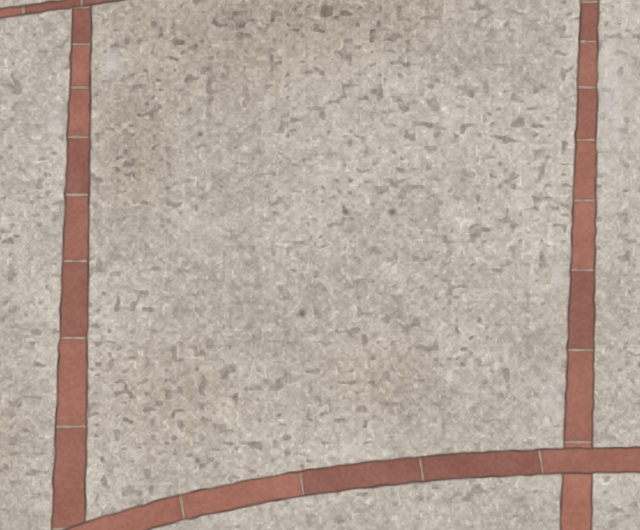
This texture is drawn by a Shadertoy shader. Its source:

```glsl
float hash(vec2 p) {
    return fract(sin(dot(p, vec2(127.1, 311.7))) * 43758.5453);
}

float noise(vec2 p) {
    vec2 i = floor(p), f = fract(p);
    f = f * f * (3.0 - 2.0 * f);
    return mix(mix(hash(i), hash(i + vec2(1, 0)), f.x),
               mix(hash(i + vec2(0, 1)), hash(i + vec2(1, 1)), f.x), f.y);
}

float fbm(vec2 p) {
    float sum = 0.0, gain = 0.5;
    for (int i = 0; i < 4; i++) {
        sum += gain * noise(p);
        p = mat2(1.6, 1.2, -1.2, 1.6) * p + 7.3;
        gain *= 0.5;
    }
    return sum / 0.9375;
}

// Soft elliptical patch: centre in xy, radii in zw
float patchMask(vec2 p, vec4 e) {
    vec2 d = (p - e.xy) / e.zw;
    return exp(-dot(d, d));
}

vec3 concrete(vec2 p) {
    const vec4 pale[8] = vec4[8](
        vec4(0.212, 0.878, 0.014, 0.018), vec4(0.097, 0.766, 0.016, 0.03),
        vec4(1.157, 0.80, 0.022, 0.13), vec4(1.052, 0.48, 0.013, 0.03),
        vec4(1.036, 0.26, 0.015, 0.05), vec4(0.81, 0.185, 0.035, 0.03),
        vec4(0.47, 0.30, 0.03, 0.025), vec4(0.40, 0.58, 0.10, 0.03));
    const vec4 grime[6] = vec4[6](
        vec4(0.40, 0.95, 0.22, 0.12), vec4(0.68, 0.99, 0.15, 0.08),
        vec4(0.25, 0.72, 0.07, 0.13), vec4(0.0, 0.17, 0.06, 0.10),
        vec4(0.72, 0.29, 0.12, 0.08), vec4(0.33, 0.25, 0.16, 0.12));
    const vec3 pits[4] = vec3[4](vec3(0.378, 0.747, 0.005), vec3(0.653, 0.60, 0.006),
                                 vec3(0.57, 0.408, 0.007), vec3(0.74, 0.60, 0.007));
    float blotch = fbm(p * 9.0);
    float dirt = 0.0, dust = 0.0, pit = 0.0;
    for (int i = 0; i < 6; i++) dirt += patchMask(p, grime[i]) * (i < 3 ? 1.0 : 0.5);
    for (int i = 0; i < 8; i++) dust += patchMask(p, pale[i]) * (i < 5 ? 1.0 : 0.4);
    for (int i = 0; i < 4; i++) pit += patchMask(p, vec4(pits[i].xy, pits[i].zz));

    vec3 col = vec3(0.742, 0.705, 0.660) + 0.12 * (blotch - 0.5);
    col -= vec3(0.065, 0.069, 0.074) * dirt * (0.5 + blotch);

    // Grain, then dark and light aggregate flecks
    vec2 warped = p + 0.008 * vec2(noise(p * 60.0), noise(p * 60.0 + 31.0));
    col += 0.10 * (noise(warped * 120.0) - 0.5) + 0.08 * (noise(p * 230.0) - 0.5);
    float density = smoothstep(0.25, 0.75, blotch + 0.0 - 0.15 * dust + 0.12 * dirt);
    float fleck = smoothstep(0.62, 0.92, noise(warped * vec2(75, 95) + 11.0));
    float chip = smoothstep(0.72, 0.95, noise(warped * vec2(140, 110) + 47.0));
    col -= vec3(0.15, 0.15, 0.14) * fleck * (0.35 + 0.65 * density);
    col += 0.07 * chip;

    col = mix(col, vec3(0.81, 0.79, 0.775), 0.7 * min(dust, 1.0) * smoothstep(0.1, 0.65, fbm(p * 35.0)));
    return mix(col, vec3(0.40, 0.36, 0.34), 0.75 * pit);
}

// across: distance from the centre line; along: brick count; span: brick length
vec3 layBricks(vec3 ground, vec2 p, float across, float halfWidth, float along, float span, float seed) {
    float soft = max(0.0016, 0.8 / iResolution.y);
    float edge = abs(across) - halfWidth + 0.003 * (noise(p * 55.0 + seed) - 0.5);
    float joint = abs(fract(along + 0.5) - 0.5) * span + 0.002 * (noise(p * 70.0) - 0.5);
    float tint = hash(vec2(floor(along), seed));

    vec3 brick = mix(vec3(0.555, 0.375, 0.335), vec3(0.665, 0.455, 0.39), tint);
    brick += 0.07 * (fbm(p * 22.0 + seed) - 0.5) + 0.04 * (noise(p * 170.0) - 0.5);
    brick = mix(brick, vec3(0.46, 0.34, 0.31), 0.5 * exp(-joint / 0.004));
    vec3 mortar = vec3(0.63, 0.56, 0.50) + 0.12 * (noise(p * 130.0) - 0.5);
    brick = mix(mortar, brick, smoothstep(0.0022 - soft, 0.0022 + soft, joint));

    // Pale dust beside the strip and a dark groove along its rim
    ground += 0.035 * exp(-max(edge, 0.0) / 0.03) * noise(p * 25.0);
    vec3 col = mix(brick, ground, smoothstep(-soft, soft, edge));
    float groove = exp(-pow(edge / 0.0026, 2.0)) * (0.45 + 0.5 * noise(p * 40.0 + seed));
    return mix(col, vec3(0.36, 0.29, 0.265), groove);
}

void mainImage(out vec4 fragColor, in vec2 fragCoord) {
    vec2 p = fragCoord / iResolution.xy * vec2(1.2075, 1.0);
    vec3 col = concrete(p);

    // Upright strips, whose bricks lengthen toward the viewer
    float depth = 1.0 + 2.2 * (0.987 - p.y);
    col = layBricks(col, p, p.x - 0.129 - 0.0265 * p.y, 0.0315 - 0.0142 * p.y,
                    log(depth) / 0.1441, 0.0655 * depth, 3.0);
    depth = 1.0 + 1.738 * (0.9216 - p.y);
    col = layBricks(col, p, p.x - 1.0866 - 0.026 * p.y, 0.029 - 0.0128 * p.y,
                    log(depth) / 0.1398, 0.0804 * depth, 8.0);

    // Curved strip along the bottom
    float d = 1.2 - p.x;
    float slope = 0.2 * d + 0.12 * d * d * d;
    float rise = p.y - 0.1317 + 0.1 * d * d + 0.03 * d * d * d * d;
    col = layBricks(col, p, rise / sqrt(1.0 + slope * slope), 0.0235,
                    (p.x + 0.15 * rise - 0.344) / 0.2257, 0.2257, 5.0);

    // Narrow strip in the upper left corner
    col = layBricks(col, p, p.y - 0.974 - 0.15 * p.x, 0.0085, (p.x - 0.044) / 0.11, 0.11, 14.0);

    fragColor = vec4(clamp(col, 0.0, 1.0), 1.0);
}
```
